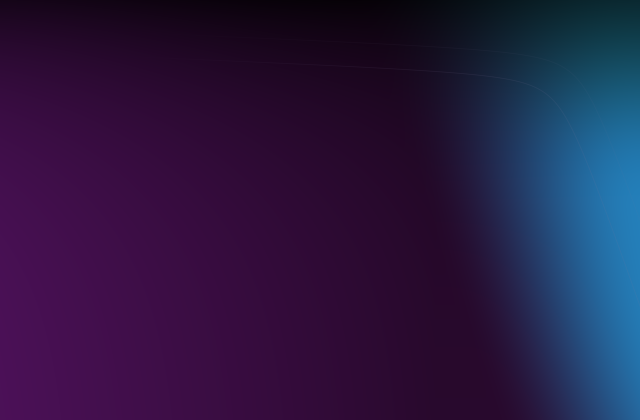
Give the GLSL for this background, as a WebGL 2 fragment shader.

```glsl
#version 300 es
precision highp float;
// A violet backdrop fading to black at the top, with a blue glow on the right and faint curved lines.

uniform vec2 u_resolution;
out vec4 outColor;

const vec3 VIOLET = vec3(0.30, 0.066, 0.348);
const vec3 PLUM = vec3(0.160, 0.035, 0.178);
const vec3 BLUE = vec3(0.14, 0.50, 0.73);
const vec3 TEAL_TINT = vec3(0.9, 1.0, 0.82);
const vec3 LINE_COLOR = vec3(0.50, 0.45, 0.60);

const float PLUM_X = 0.68;          // where violet has turned to plum
const float SHADE_FALLOFF = 4.0;    // how fast the top shadow lifts
const float GLOW_START = 0.55;      // left edge of the glow at the top
const float GLOW_SLANT = 0.22;      // drift of that edge towards the bottom
const float LINE_WIDTH = 0.0012;    // half width, in canvas heights
const float LINE_ALPHA = 0.10;
const float BEND = 0.18;            // roundness of the line's corner
const vec2 LINE_STEP = vec2(0.035, -0.055);

// Violet field, darkened towards the top; p.y runs downwards.
vec3 violetField(vec2 p) {
    vec3 color = mix(VIOLET, PLUM, clamp(p.x / PLUM_X, 0.0, 1.0));
    float topShade = mix(0.27, 0.13, smoothstep(0.0, 0.55, p.x));
    return color * mix(1.0, topShade, exp(-SHADE_FALLOFF * p.y));
}

// Coverage of the slanted glow on the right side.
float glowAmount(vec2 p) {
    float start = GLOW_START + GLOW_SLANT * p.y;
    float end = 1.0 + 0.1 * p.y * p.y * p.y;
    return smoothstep(start, end, p.x);
}

vec3 glowColor(vec2 p) {
    vec3 tint = mix(TEAL_TINT, vec3(1.0), smoothstep(0.0, 0.4, p.y));
    return BLUE * tint * smoothstep(-0.3, 0.5, p.y);
}

// Approximate distance to a shallow line that bends into a steep descent.
float curveDistance(vec2 p, float aspect) {
    const float shallow = 0.06;
    const float steep = 4.4;
    float a = 0.135 + shallow * (p.x - 0.25);
    float b = 0.714 + steep * (p.x - 1.0);
    float root = sqrt((a - b) * (a - b) + BEND * BEND);
    float height = 0.5 * (a + b + root);
    float slope = 0.5 * (shallow + steep + (a - b) * (shallow - steep) / root);
    return abs(p.y - height) / length(vec2(1.0, slope / aspect));
}

void main() {
    vec2 p = gl_FragCoord.xy / u_resolution;
    p.y = 1.0 - p.y;
    float aspect = u_resolution.x / u_resolution.y;
    float pixel = 1.0 / u_resolution.y;

    vec3 color = mix(violetField(p), glowColor(p), glowAmount(p));

    // Two faint lines, the outer one weaker
    float fade = smoothstep(0.15, 0.75, p.x);
    for (int i = 0; i < 2; i++) {
        float n = float(i);
        float d = curveDistance(p - n * LINE_STEP, aspect);
        float line = 1.0 - smoothstep(LINE_WIDTH - 0.5 * pixel, LINE_WIDTH + 0.5 * pixel, d);
        color = mix(color, LINE_COLOR, line * fade * LINE_ALPHA / (1.0 + n));
    }

    outColor = vec4(color, 1.0);
}
```
